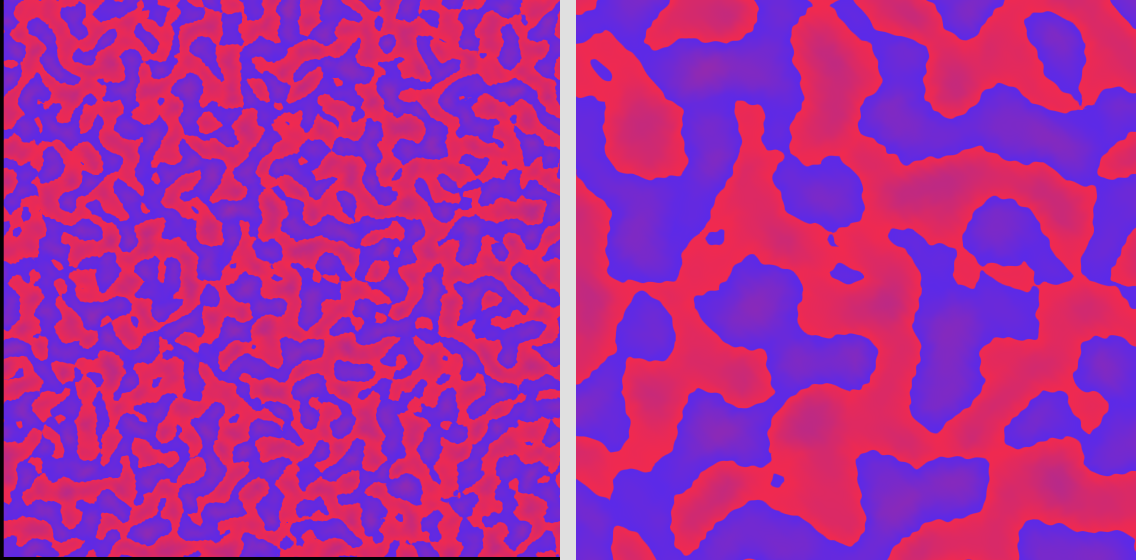
Left, the full canvas; right, a detail of the centre.
This texture is drawn by a Shadertoy shader. Its source:

```glsl
// Angular two-tone camouflage: red and violet patches split at the zero level of
// gradient noise. Each tone is purest at its rim and in small spots, and fades
// towards purple inside wide patches. A thin dark margin runs left and below.

#define CELLS 28.0            // noise cells across the canvas
#define DETAIL 0.22           // weight of the finer noise layer
#define RAGGED 0.03           // rim wobble, in cells
#define RED_BIAS 0.012        // raises the share of red
#define FADE 0.46             // drift to purple inside patches
#define VIOLET vec3(0.30, 0.16, 0.97)
#define RED vec3(1.00, 0.16, 0.25)
#define MARGIN_COLOR vec3(0.01, 0.0, 0.01)
#define MARGIN vec2(0.0065, 0.0055)

const float TAU = 6.2831853;

// Unit gradient with a random direction for each lattice point
vec2 latticeGradient(vec2 cell) {
    vec3 h = fract(cell.xyx * vec3(0.1031, 0.1030, 0.0973));
    h += dot(h, h.yzx + 33.33);
    float angle = TAU * fract((h.x + h.y) * h.z);
    return vec2(cos(angle), sin(angle));
}

// Gradient noise; a partly linear fade keeps the contours angular
float gradientNoise(vec2 p) {
    vec2 cell = floor(p);
    vec2 f = p - cell;
    vec2 fade = mix(f, f * f * (3.0 - 2.0 * f), 0.6);
    vec2 e = vec2(1.0, 0.0);
    float a = dot(latticeGradient(cell), f);
    float b = dot(latticeGradient(cell + e.xy), f - e.xy);
    float c = dot(latticeGradient(cell + e.yx), f - e.yx);
    float d = dot(latticeGradient(cell + e.xx), f - e.xx);
    return mix(mix(a, b, fade.x), mix(c, d, fade.x), fade.y);
}

// Layered sines: a slow bend hides the lattice, a fast one roughens the rims
vec2 warp(vec2 p) {
    vec2 slow = sin(p.yx * 1.7 + 1.3 * sin(p * 0.9 + vec2(0.4, 2.1)));
    vec2 fast = sin(p.yx * 17.0 + 2.0 * sin(p * 7.3)) * sin(p * 13.0 + p.yx * 5.0);
    return p + 0.14 * slow + RAGGED * fast;
}

float patchField(vec2 p) {
    vec2 q = warp(p);
    mat2 turn = mat2(0.8, 0.6, -0.6, 0.8);
    return gradientNoise(q) + DETAIL * gradientNoise(turn * q * 1.9 + 41.7) + RED_BIAS;
}

void mainImage(out vec4 fragColor, in vec2 fragCoord) {
    vec2 uv = fragCoord / iResolution.xy;
    float field = patchField(uv * CELLS + 60.0);

    // Choose the side with a smoothed rim, then fade it by depth
    float rim = max(0.7 * fwidth(field), 0.0001);
    float side = smoothstep(-rim, rim, field);
    float depth = FADE * min(abs(field), 0.75);
    float redness = mix(0.08 + depth, 0.92 - depth, side);
    vec3 color = mix(VIOLET, RED, redness);

    // Dark margin at the left and bottom
    vec2 px = 0.5 / iResolution.xy;
    vec2 inside = smoothstep(MARGIN - px, MARGIN + px, uv);
    color = mix(MARGIN_COLOR, color, inside.x * inside.y);

    fragColor = vec4(color, 1.0);
}
```
